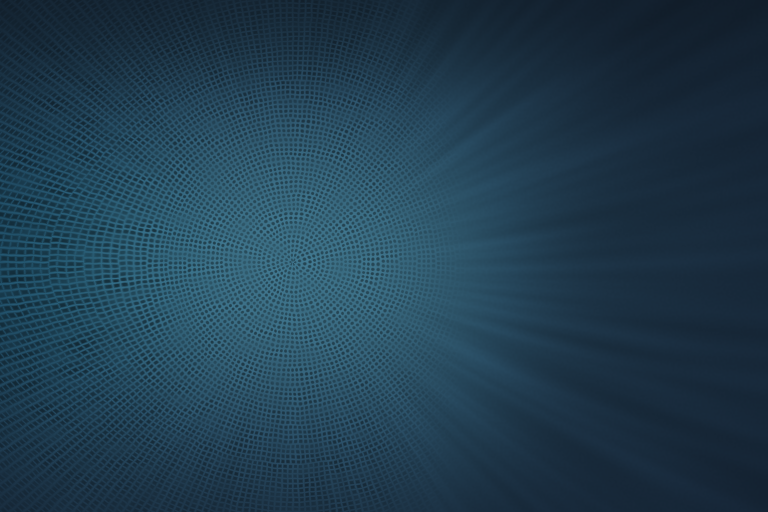
Reproduce this background procedurally as a Shadertoy shader.

```glsl
// A woven polar mesh of small dark cells glows teal on a deep navy ground.
// Rings of cells are cut by radius and angle; on the right the weave melts
// into soft radial streaks made from gradient noise.

const float TAU = 6.2831853;
const vec2  CENTER = vec2(0.572, 0.488);    // mesh centre, in canvas heights
const float RING = 0.0090;                  // ring spacing near the centre
const float MAX_CELLS = 252.0;              // cells in each outer ring
const float BLOCK = 4.0;                    // rings that share one cell count
const float STRETCH_START = 0.26;           // radius where left rings get wider
const float STRETCH = 0.58;                 // outer ring density on the left
const float DOT_RADIUS = 0.33;              // hole size, in cells
const float WOBBLE = 0.0022;                // irregularity of the threads
const float MESH_CONTRAST = 0.36;
const float RAY_STRENGTH = 0.13;
const float GRAIN = 0.03;
const vec3  NAVY = vec3(0.076, 0.128, 0.190);
const vec3  SLATE = vec3(0.148, 0.276, 0.358);
const vec3  TEAL = vec3(0.218, 0.405, 0.485);
const vec3  LEFT_TINT = vec3(-0.035, 0.004, 0.010);

vec2 hashGradient(vec2 cell) {
    vec3 h = fract(cell.xyx * vec3(0.1031, 0.1030, 0.0973));
    h += dot(h, h.yzx + 33.33);
    float angle = TAU * fract((h.x + h.y) * h.z);
    return vec2(cos(angle), sin(angle));
}

float gradientNoise(vec2 p) {
    vec2 i = floor(p), f = fract(p);
    vec2 u = f * f * f * (f * (f * 6.0 - 15.0) + 10.0);
    vec2 e = vec2(0.0, 1.0);
    float low = mix(dot(hashGradient(i), f),
                    dot(hashGradient(i + e.yx), f - e.yx), u.x);
    float high = mix(dot(hashGradient(i + e.xy), f - e.xy),
                     dot(hashGradient(i + e.yy), f - e.yy), u.x);
    return mix(low, high, u.y);
}

// Broad light: long falloff to the left, a steeper shoulder to the right.
float glowAt(vec2 d) {
    float side = d.x > 0.0 ? pow(d.x / 0.43, 3.0) : pow(d.x / -0.62, 2.0);
    float core = exp(-side - pow(abs(d.y) / 0.37, 2.0));
    float haze = exp(-d.x * d.x / 0.9 - d.y * d.y / 0.3);
    return 0.72 * core + 0.28 * haze;
}

// Hole coverage: 1 inside a dark cell, 0 on the bright threads.
float meshHoles(vec2 d, float leftSide) {
    d += WOBBLE * vec2(gradientNoise(d * 42.0), gradientNoise(d * 42.0 + 71.0));
    float radius = length(d) + 0.004 * gradientNoise(d * 9.0 + 5.0);
    float stretched = min(radius, STRETCH_START)
                    + max(radius - STRETCH_START, 0.0) * mix(0.95, STRETCH, leftSide);
    float ringPos = stretched / RING;
    float ring = floor(ringPos) + 1.0;

    // Blocks of rings share radial threads, each block turned a little.
    float block = floor(ring / BLOCK);
    float level = ring < 2.0 * BLOCK ? ring : (block + 0.4) * BLOCK;
    float count = min(floor(6.0 * level), MAX_CELLS);
    float stagger = count < MAX_CELLS ? fract(level * 0.618) : 0.0;
    float around = atan(d.y, d.x) / TAU * count + stagger;
    vec2 cell = abs(fract(vec2(ringPos, around)) - 0.5);

    // Round holes inside, long slots between the threads on the far left.
    cell.x *= mix(1.0, 0.78, leftSide);
    float square = smoothstep(0.15, 0.50, radius);
    float dist = mix(length(cell), max(cell.x, cell.y), square);
    float soft = max(0.12, 0.8 / (iResolution.y * RING));
    return 1.0 - smoothstep(DOT_RADIUS - soft, DOT_RADIUS + soft, dist);
}

void mainImage(out vec4 fragColor, in vec2 fragCoord) {
    vec2 p = fragCoord / iResolution.y;
    vec2 d = p - CENTER;
    float radius = length(d);
    vec2 direction = d / max(radius, 0.0001);

    // Ground colour from the glow, cooler on the left.
    float glow = glowAt(d) + 0.03 * gradientNoise(p * 3.5);
    vec3 color = mix(NAVY, SLATE, clamp(glow * 2.0, 0.0, 1.0));
    color = mix(color, TEAL, clamp(glow * 2.0 - 1.0, 0.0, 1.0));
    float leftSide = smoothstep(0.05, 0.5, -d.x) * exp(-d.y * d.y / 0.09);
    color += LEFT_TINT * leftSide;

    // Corners sink slightly, most of all at the top.
    color *= 1.0 - 0.18 * smoothstep(0.75, 1.0, p.y);

    // Streaks follow the direction, breaking up slowly along the radius.
    float rays = 0.5 * gradientNoise(direction * 11.0 + radius * 1.2)
               + 0.6 * gradientNoise(direction * 24.0 - radius * 2.0);
    float rayMask = smoothstep(0.15, 0.45, radius)
                  * mix(0.5, 1.0, smoothstep(0.0, 0.35, d.x));
    color *= 1.0 + RAY_STRENGTH * rays * rayMask * 1.4;

    // Weave, worn unevenly and out of focus past the right shoulder.
    float focus = 1.0 - smoothstep(0.14, 0.37, d.x + 0.08 * abs(d.y));
    float fade = mix(0.35, 1.0, smoothstep(0.05, 0.45, glow));
    float wear = 1.0 + 0.9 * gradientNoise(d * vec2(16.0, 40.0));
    float contrast = MESH_CONTRAST * focus * fade * wear;
    contrast *= 1.0 + 0.35 * leftSide;
    color *= 1.0 + contrast * (0.33 - meshHoles(d, leftSide));

    // Fine cloth grain.
    color *= 1.0 + GRAIN * gradientNoise(p * 170.0);
    fragColor = vec4(clamp(color, 0.0, 1.0), 1.0);
}
```
